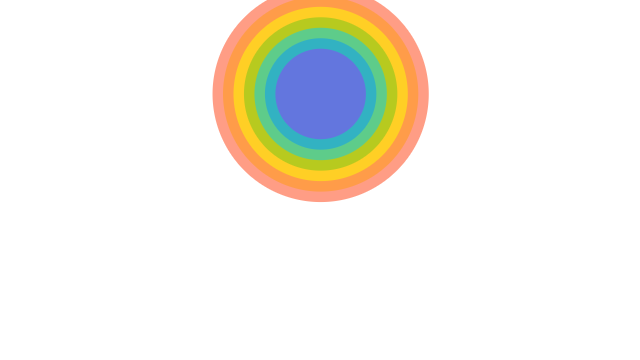
Write a Shadertoy shader that draws this background.

```glsl
const int RING_COUNT = 7;
const vec3 PAPER = vec3(1.0);

// Ring colours from the outermost disc to the core
const vec3 RING_COLORS[RING_COUNT] = vec3[RING_COUNT](
    vec3(1.00, 0.615, 0.52),   // salmon
    vec3(1.00, 0.61, 0.285),   // orange
    vec3(1.00, 0.81, 0.145),   // yellow
    vec3(0.718, 0.792, 0.12),  // lime
    vec3(0.37, 0.80, 0.54),    // green
    vec3(0.196, 0.70, 0.76),   // teal
    vec3(0.39, 0.463, 0.87)    // indigo
);

float circleDistance(vec2 p, vec2 center, float radius) {
    return length(p - center) - radius;
}

// Antialiased coverage of the inside of a shape
float coverage(float signedDistance, float pixelSize) {
    return clamp(0.5 - signedDistance / pixelSize, 0.0, 1.0);
}

// Nested discs, each one painted over the larger one before it
vec3 paintRings(vec3 base, vec2 p, vec2 center, float coreRadius, float ringWidth, float pixelSize) {
    vec3 color = base;
    for (int i = 0; i < RING_COUNT; i++) {
        float radius = coreRadius + ringWidth * float(RING_COUNT - 1 - i);
        float inside = coverage(circleDistance(p, center, radius), pixelSize);
        color = mix(color, RING_COLORS[i], inside);
    }
    return color;
}

void mainImage(out vec4 fragColor, in vec2 fragCoord) {
    // Canvas units: height is 1, x is centred
    float pixelSize = 1.0 / iResolution.y;
    vec2 p = vec2(fragCoord.x - 0.5 * iResolution.x, fragCoord.y) * pixelSize;

    vec2 center = vec2(0.0018, 0.739);
    vec3 color = paintRings(PAPER, p, center, 0.1257, 0.0291, pixelSize);
    fragColor = vec4(color, 1.0);
}
```
